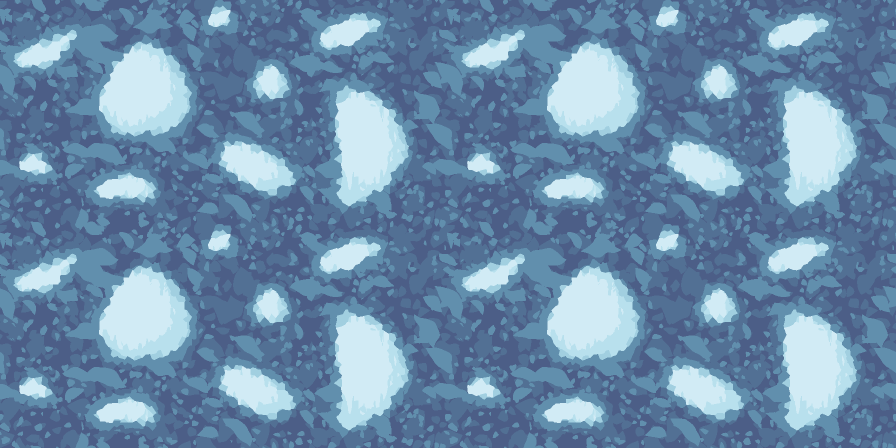
Give the GLSL for this texture, as a WebGL 1 fragment shader.

```glsl
precision highp float;
// Pale snow patches with scalloped rims on blue ground strewn with leafy stone flakes.
uniform vec2 u_resolution;

#define REPEATS vec2(2.0, 2.0)
#define TILE vec2(2.0, 1.0)
#define SCALLOPS 34.0
#define HALO_WIDTH 0.026
#define FRINGE_WIDTH 0.042
#define RIM_WIDTH 0.011
#define CORE_SIZE 0.78
#define FLAKE_TILT -0.45

const vec3 GROUND = vec3(0.30, 0.37, 0.53);
const vec3 SHARD  = vec3(0.32, 0.44, 0.58);
const vec3 STONE  = vec3(0.38, 0.56, 0.68);
const vec3 RIM    = vec3(0.63, 0.81, 0.88);
const vec3 SNOW   = vec3(0.72, 0.88, 0.93);
const vec3 CORE   = vec3(0.82, 0.92, 0.96);

vec4 hash4(vec2 c, float seed) {
  vec4 v = fract((c.xyxy + seed) * vec4(0.1031, 0.1030, 0.0973, 0.1099));
  v += dot(v, v.wzxy + 33.33);
  return fract((v.xxyz + v.yzzw) * v.zywx);
}

vec2 rotate(vec2 v, float a) {
  return vec2(cos(a) * v.x + sin(a) * v.y, cos(a) * v.y - sin(a) * v.x);
}

// Two channels of value noise; freq is in cells per unit, wrapping at the tile.
vec2 noise2(vec2 p, vec2 freq, float seed) {
  vec2 q = p * freq, c = floor(q), f = q - c, period = TILE * freq;
  f = f * f * (3.0 - 2.0 * f);
  vec2 a = hash4(mod(c, period), seed).xy;
  vec2 b = hash4(mod(c + vec2(1.0, 0.0), period), seed).xy;
  vec2 d = hash4(mod(c + vec2(0.0, 1.0), period), seed).xy;
  vec2 e = hash4(mod(c + 1.0, period), seed).xy;
  return mix(mix(a, b, f.x), mix(d, e, f.x), f.y);
}

// Nearest scattered point: pulling towards it gives scalloped edges.
vec2 nearestPoint(vec2 p, float n) {
  vec2 q = p * n, found = q;
  float best = 9.0;
  for (int k = 0; k < 9; k++) {
    vec2 c = floor(q) + vec2(mod(float(k), 3.0), floor((float(k) + 0.5) / 3.0)) - 1.0;
    vec2 site = c + hash4(mod(c, TILE * n), 5.0).xy;
    float d = distance(q, site);
    if (d < best) { best = d; found = site; }
  }
  return found / n;
}

// 1 inside a scattered layer of pointed flakes, n rows per tile; size is in cells.
float flakes(vec2 p, float n, vec2 size, float keep, float spread) {
  vec2 q = p * n;
  float nearest = 9.0;
  for (int k = 0; k < 9; k++) {
    vec2 c = floor(q) + vec2(mod(float(k), 3.0), floor((float(k) + 0.5) / 3.0)) - 1.0;
    vec4 h = hash4(mod(c, TILE * n), n);
    vec2 d = rotate(q - c - h.xy, FLAKE_TILT + spread * (h.z - 0.5));
    d /= size * mix(0.65, 1.15, h.w);
    float leaf = abs(d.y + 0.5 * d.x * d.x - 0.2) + d.x * d.x - 1.0;
    if (fract(h.z * 23.0 + h.w * 7.0) < keep) nearest = min(nearest, leaf);
  }
  return step(nearest, 0.0);
}

// Bent ellipse: x is the distance to its edge, y the relative depth (0 at centre).
vec2 mound(vec2 p, vec2 centre, vec2 radii, float angle, float bend) {
  vec2 d = p - centre;
  d -= TILE * floor(d / TILE + 0.5);
  vec2 k = rotate(d, angle) / radii;
  k.y -= bend * min(k.x * k.x, 2.0);
  float r = length(k);
  return vec2(r * (r - 1.0) / max(length(k / radii), 0.001), r + dot(d, vec2(1.0, -0.6)));
}

vec2 snowField(vec2 p) {
  vec2 f = mound(p, vec2(0.65, 0.60), vec2(0.20, 0.20), 0.0, -0.35);
  f = min(f, mound(p, vec2(1.655, 0.35), vec2(0.26, 0.15), 1.57, 0.60));
  f = min(f, mound(p, vec2(1.135, 0.26), vec2(0.175, 0.085), -0.42, 0.0));
  f = min(f, mound(p, vec2(0.20, 0.766), vec2(0.16, 0.05), 0.38, 0.1));
  f = min(f, mound(p, vec2(1.55, 0.86), vec2(0.14, 0.05), 0.36, -0.3));
  f = min(f, mound(p, vec2(0.555, 0.165), vec2(0.14, 0.055), 0.0, -0.25));
  f = min(f, mound(p, vec2(1.208, 0.64), vec2(0.08, 0.07), 0.0, -0.1));
  f = min(f, mound(p, vec2(0.156, 0.27), vec2(0.058, 0.04), 0.0, -0.4));
  return min(f, mound(p, vec2(0.98, 0.925), vec2(0.055, 0.038), 0.0, -0.6));
}

vec3 surface(vec2 p) {
  // Ground: dark shards below lighter leaves and pebbles.
  vec2 q = p + 0.022 * (noise2(p, vec2(24.0), 3.0) - 0.5);
  float shards = max(flakes(q, 8.0, vec2(0.50, 0.30), 0.8, 4.0), flakes(q, 18.0, vec2(0.50, 0.35), 0.8, 6.0));
  float stones = max(flakes(q, 5.0, vec2(0.45, 0.19), 0.6, 1.3), flakes(q, 9.0, vec2(0.45, 0.22), 0.35, 2.5));
  float clusters = 0.75 * noise2(p, vec2(7.0), 11.0).x;
  stones = max(stones, flakes(q, 25.0, vec2(0.42, 0.32), clusters, 6.0));

  // Snow: scalloped halo and rim, then a vertically streaked core.
  vec2 s = mix(p, nearestPoint(p, SCALLOPS), 0.8);
  vec2 snow = snowField(s + 0.035 * (noise2(s, vec2(9.0), 17.0) - 0.5));
  float streak = noise2(p, vec2(64.0, 10.0), 29.0).x - 0.5;
  vec3 col = mix(GROUND, SHARD, max(shards, step(snow.x, FRINGE_WIDTH)));
  col = mix(col, STONE, max(stones, step(snow.x, HALO_WIDTH)));
  if (snow.x < 0.0) col = RIM;
  if (snow.x < -RIM_WIDTH) col = snow.y + 0.35 * streak < CORE_SIZE ? CORE : SNOW;
  return col;
}

void main() {
  // Four samples per pixel smooth every edge.
  vec3 col = vec3(0.0);
  for (int k = 0; k < 4; k++) {
    vec2 offset = 0.5 * vec2(mod(float(k), 2.0), floor(float(k) / 2.0)) - 0.25;
    col += 0.25 * surface((gl_FragCoord.xy + offset) / u_resolution * REPEATS * TILE);
  }
  gl_FragColor = vec4(col, 1.0);
}
```
